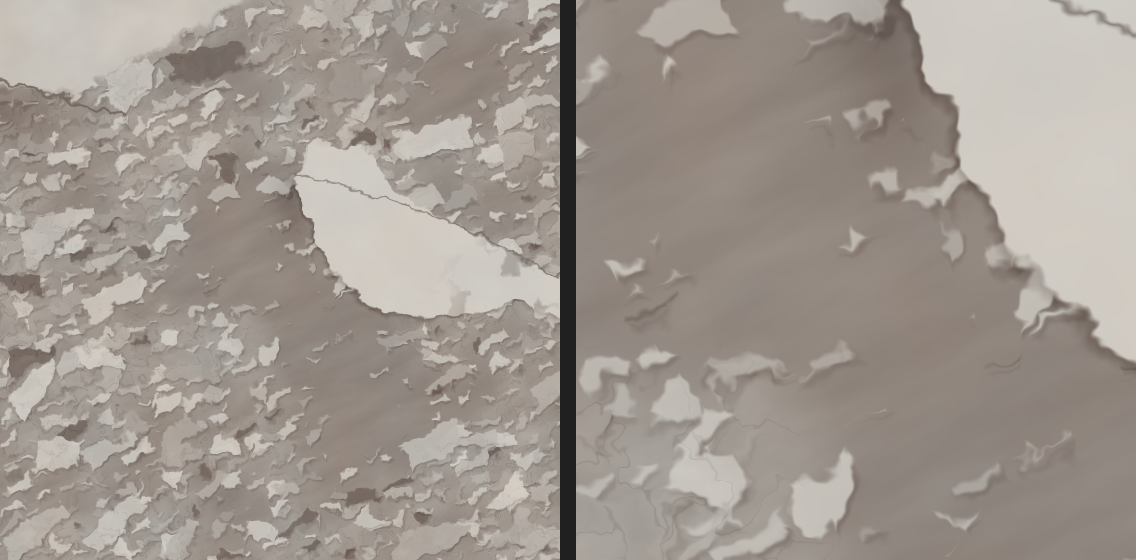
Left: the whole. Right: its middle third, enlarged.
Write a WebGL 2 fragment shader that draws this texture.

```glsl
#version 300 es
precision highp float;
// Weathered taupe wall with peeling pale flakes, splinters and a large torn white sheet.

#define GRAIN_ANGLE 0.45
#define FINEST_SCALE 30.0
#define LAYER_RATIO 1.6
#define LAYERS 4
#define EDGE 0.0022
#define RAGGED 0.009
#define BASE_DARK 0.565
#define BASE_LIGHT 0.64
#define SHEET_TONE 0.815
#define CRACK_TONE 0.44

uniform vec2 u_resolution;
out vec4 fragColor;

mat2 turn(float a) { return mat2(cos(a), -sin(a), sin(a), cos(a)); }

// Soft inside of a distance field
float fill(float d, float soft) { return smoothstep(0.0, 1.0, 0.5 - 0.5 * d / soft); }

vec2 hash2(vec2 p) {
    vec3 q = fract(p.xyx * vec3(0.1031, 0.1030, 0.0973));
    q += dot(q, q.yzx + 33.33);
    return fract((q.xx + q.yz) * q.zy);
}

// Layered, folded sines, roughly -1 to 1
float waves(vec2 p) {
    float sum = 0.0, amp = 0.5;
    mat2 spin = turn(1.1) * 1.7;
    for (int i = 0; i < 5; i++) {
        p = spin * p + 1.3;
        sum += amp * sin(p.x + 1.5 * sin(0.8 * p.y + sum));
        amp *= 0.6;
    }
    return sum;
}

float blob(vec2 p, vec2 centre, vec2 radius) {
    vec2 q = (p - centre) / radius;
    return exp(-dot(q, q));
}

// Skewed, tapered box
float chipDistance(vec2 q, vec2 size, float taper) {
    q.x += 0.6 * taper * q.y;
    size.y *= 1.0 + taper * clamp(q.x / size.x, -1.0, 1.0);
    vec2 d = abs(q) - size;
    return length(max(d, 0.0)) + min(max(d.x, d.y), 0.0);
}

// One cellular layer of chips, each with a shaded lower edge
float paintChips(float tone, vec2 p, float scale, float density) {
    vec2 g = p * scale, home = floor(g), drop = vec2(-0.003, 0.005) * scale;
    for (int k = 0; k < 9; k++) {
        vec2 cell = home + vec2(k % 3 - 1, k / 3 - 1);
        vec2 pick = hash2(cell + scale), form = hash2(cell + 57.0 + scale);
        vec2 place = hash2(cell + 113.0 + scale);
        mat2 tilt = turn(GRAIN_ANGLE + (form.x - 0.5) * 1.5 * (1.3 - form.y));
        vec2 q = g - cell - 0.5 - 0.6 * (place - 0.5);
        vec2 size = vec2(mix(0.2, 0.5, form.y), mix(0.08, 0.21, place.x));
        float taper = 1.2 * (place.y - 0.5);
        float thin = 0.5 * max(pick.x - density, 0.0);
        float d = (chipDistance(tilt * q, size, taper) + thin) / scale;
        float shade = (chipDistance(tilt * (q + drop), size, taper) + thin) / scale;
        float chipTone = pick.y < 0.05 ? 0.46 : mix(0.62, 0.82, pick.y);
        tone -= 0.055 * fill(shade, EDGE * 1.5);
        tone = mix(tone, chipTone, 0.92 * fill(d, EDGE));
    }
    return tone;
}

void main() {
    vec2 p = gl_FragCoord.xy / u_resolution;
    vec2 torn = p + RAGGED * vec2(waves(p * 45.0), waves(p * 45.0 + 7.0));
    // Bare ground between crowded areas
    float bare = blob(p, vec2(0.63, 0.30), vec2(0.16, 0.24))
               + blob(p, vec2(0.86, 0.88), vec2(0.14, 0.10))
               + blob(p, vec2(0.42, 0.58), vec2(0.10, 0.14));
    float density = 0.58 + 0.38 * waves(p * 9.0) - 0.75 * bare;
    float crowd = smoothstep(0.05, 0.8, density);
    float tone = mix(BASE_DARK, BASE_LIGHT, crowd) + 0.012 * waves(p * 7.0 + 3.0);
    tone += 0.018 * waves(turn(GRAIN_ANGLE) * p * vec2(14.0, 50.0));
    // Chips, smallest first, then creases
    float scale = FINEST_SCALE;
    for (int i = 0; i < LAYERS; i++) {
        tone = paintChips(tone, torn, scale, density);
        scale /= LAYER_RATIO;
    }
    float crease = waves(torn * 38.0 + 2.0);
    tone += crowd * (0.025 * crease - 0.05 * (1.0 - smoothstep(0.0, 0.1, abs(crease))));
    // Pale plaster in the corner, with a dark split below it
    float corner = max(0.85 - 0.15 * torn.x, 0.76 + 0.55 * torn.x) - torn.y;
    tone -= 0.09 * blob(p, vec2(0.02, 0.80), vec2(0.10, 0.05));
    tone = mix(tone, 0.785 + 0.02 * waves(p * 16.0), fill(corner, 0.008));
    float split = max(abs(torn.y - 0.86 + 0.32 * torn.x) - 0.003, torn.x - 0.22);
    tone = mix(tone, CRACK_TONE, 0.85 * fill(split, EDGE));
    // Large torn sheet with worn end and crack, measured along its own axis
    vec2 s = turn(-0.49) * (mix(p, torn, 0.7) - vec2(0.53, 0.69));
    float bump = (s.x - 0.085) / 0.05;
    float top = 0.052 + 0.045 * exp(-bump * bump);
    float bottom = -0.01 - 0.135 * sin(3.1416 * clamp(s.x / 0.46, 0.0, 1.0));
    float sheet = max(max(s.y - top, bottom - s.y), -s.x);
    tone -= 0.11 * (1.0 - smoothstep(0.0, 0.012, sheet)) * fill(s.y, 0.03);
    tone -= 0.08 * blob(p, vec2(0.52, 0.64), vec2(0.03, 0.06));
    float wear = smoothstep(0.28, 0.42, s.x) * smoothstep(0.1, 0.6, waves(torn * 24.0));
    tone = mix(tone, SHEET_TONE + 0.008 * waves(p * 20.0) - 0.14 * wear, fill(sheet, EDGE));
    float crack = max(abs(s.y - 0.057 * sin(4.0 * s.x)) - 0.0012, max(-s.x, s.x - 0.5));
    tone = mix(tone, CRACK_TONE, 0.8 * fill(crack, EDGE));
    // Warm greys that turn neutral as they lighten
    tone = clamp(tone, 0.40, 0.83);
    vec3 warmth = mix(vec3(0.0, 0.05, 0.08), vec3(0.0, 0.02, 0.05), smoothstep(0.4, 0.8, tone));
    vec3 tint = 0.008 * waves(p * 11.0 + 5.0) * vec3(1.0, -0.3, -1.0);
    fragColor = vec4(tone - warmth + tint, 1.0);
}
```
